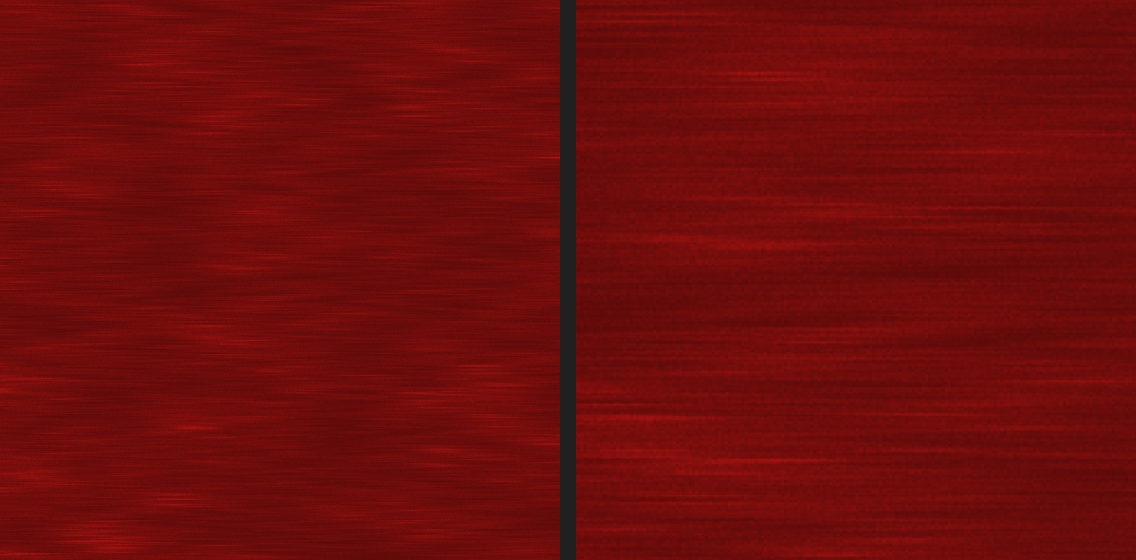
Left: the whole. Right: its middle third, enlarged.
Give the GLSL for this texture, as a WebGL 2 fragment shader.

```glsl
#version 300 es
precision highp float;
// Deep red brushed surface with hair-fine horizontal fibres, soft clouds and thin glints.

uniform vec2 u_resolution;
out vec4 fragColor;

float hash(vec2 p) {
    vec3 q = fract(vec3(p.xyx) * 0.1031);
    q += dot(q, q.yzx + 33.33);
    return fract((q.x + q.y) * q.z);
}

// Layered sines along one row, with random pitch and phase; unit variance.
float rowWave(float x, float row, float pitch, float seed) {
    float sum = 0.0;
    for (int i = 0; i < 4; i++) {
        vec2 key = vec2(row, seed + float(i) * 7.0);
        float frequency = pitch * (0.2 + 1.6 * hash(key));
        sum += sin(x * frequency + 6.2832 * hash(key + vec2(0.0, 3.0)));
    }
    return sum * 0.707;
}

// Blends neighbouring rows; a small softness gives crisp streak edges.
float streaks(vec2 p, float rows, float pitch, float seed, float softness) {
    float y = p.y * rows + seed * 0.37;
    float row = floor(y);
    float blend = smoothstep(0.5 - 0.5 * softness, 0.5 + 0.5 * softness, y - row);
    return mix(rowWave(p.x, row, pitch, seed),
               rowWave(p.x, row + 1.0, pitch, seed), blend);
}

void main() {
    vec2 uv = gl_FragCoord.xy / u_resolution;

    // Broad tone: wide soft patches, then flatter bands.
    float clouds = 0.75 * streaks(uv, 12.0, 9.0, 41.0, 1.0)
                 + 0.65 * streaks(uv, 29.0, 15.0, 97.0, 1.0);
    float bands = streaks(uv, 67.0, 21.0, 151.0, 1.0);

    // Fine tone: long straight fibres in three thicknesses.
    float threads = streaks(uv, 163.0, 22.0, 211.0, 0.8);
    float fibres = streaks(uv, 307.0, 20.0, 307.0, 0.4);
    float hairs = streaks(uv, 512.0, 27.0, 400.0, 0.4);

    // Speckle, as fine as the hairs.
    vec2 cell = floor(uv * 512.0);
    float grain = hash(cell) + hash(cell + 613.0) - 1.0;

    float tone = 0.021 * clouds + 0.009 * bands + 0.006 * threads
               + 0.017 * fibres + 0.017 * hairs + 0.034 * grain;

    // Shadows are compressed and lights stretched.
    float red = 0.434 + tone + 2.2 * tone * tone;

    // Thin glints where bright fibres cross bright patches.
    float shine = 0.7 * clouds + 0.4 * bands + 0.4 * threads + 0.8 * fibres + 0.5 * hairs;
    red += 0.07 * smoothstep(1.4, 4.2, shine);

    float lift = red - 0.44;
    vec3 color = vec3(red, 0.050 + 0.10 * lift, 0.044 + 0.07 * lift);
    fragColor = vec4(clamp(color, 0.0, 1.0), 1.0);
}
```
